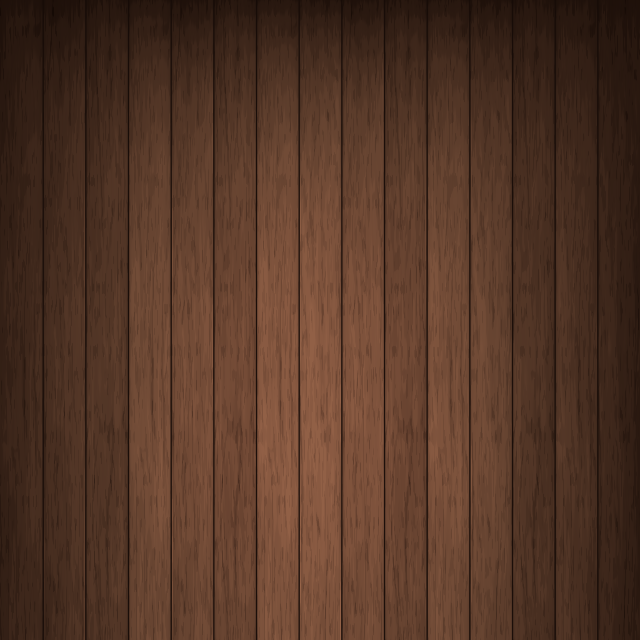
This texture is drawn by a WebGL 1 fragment shader. Its source:

```glsl
precision highp float;
// Dark brown vertical wood planks with fine grain, thin seams and a soft vignette.

uniform vec2 u_resolution;

const float PLANKS = 15.0;
const float SEAM_SHIFT = 0.0008;
const float SEAM_HALF_WIDTH = 0.0010;
const float SEAM_SHADE_WIDTH = 0.0022;
const float GLINT_OFFSET = 0.0022;
const float GLINT_HALF_WIDTH = 0.0006;
const float RINGS_PER_PLANK = 4.0;
const float RING_DEPTH = 0.20;
const float STREAK_DEPTH = 0.19;
const float FIBER_DEPTH = 0.07;
const float HAIRLINE_DEPTH = 0.13;
const float PORE_DEPTH = 0.15;
const float MOTTLE_DEPTH = 0.10;
const float TONE_STEPS = 9.0;
const float STEP_SHARPNESS = 0.7;
const float EXPOSURE = 1.17;

const vec3 SHADOW_BROWN = vec3(0.120, 0.066, 0.040);
const vec3 LIT_BROWN = vec3(0.485, 0.326, 0.237);
const vec3 SEAM_COLOR = vec3(0.085, 0.042, 0.026);
const vec3 WARM_SHIFT = vec3(0.012, -0.003, -0.002);

// Brightness of the four board patterns that recur across the floor.
const vec4 BOARD_TONE = vec4(-0.03, -0.14, 0.06, 0.05);

float hash(float n) {
  return fract(sin(n * 91.345 + 3.7) * 4375.85);
}

vec2 gradient(vec2 cell) {
  float angle = 6.2832 * fract(sin(dot(cell, vec2(127.1, 311.7))) * 43758.5);
  return vec2(cos(angle), sin(angle));
}

// Gradient noise, roughly -0.7 to 0.7.
float noise(vec2 p) {
  vec2 i = floor(p);
  vec2 f = p - i;
  vec2 w = f * f * f * (f * (f * 6.0 - 15.0) + 10.0);
  float a = dot(gradient(i), f);
  float b = dot(gradient(i + vec2(1.0, 0.0)), f - vec2(1.0, 0.0));
  float c = dot(gradient(i + vec2(0.0, 1.0)), f - vec2(0.0, 1.0));
  float d = dot(gradient(i + vec2(1.0, 1.0)), f - vec2(1.0, 1.0));
  return mix(mix(a, b, w.x), mix(c, d, w.x), w.y);
}

// Antialiased bar: 1 within halfWidth of zero distance.
float bar(float dist, float halfWidth, float pixel) {
  return clamp((halfWidth - abs(dist)) / pixel + 0.5, 0.0, 1.0)
       * min(1.0, 2.0 * halfWidth / pixel);
}

// Pattern number 0 to 3: a cycle of three on the left, of four on the right.
float boardKind(float index) {
  return index < 7.0 ? mod(index + 2.0, 3.0) : mod(index + step(12.0, index), 4.0);
}

// Long thin growth lines that fade in and out along the plank.
float growthRings(vec2 q, float seed) {
  float bend = noise(vec2(q.x * 0.8 + seed, q.y * 2.6 + seed));
  float waver = noise(vec2(q.x * 2.0 - seed, q.y * 18.0))
              + 0.5 * noise(vec2(q.x * 3.0 + seed, q.y * 60.0));
  float line = abs(fract(q.x * RINGS_PER_PLANK + 1.7 * bend + 0.11 * waver) - 0.5);
  float fade = noise(vec2(q.x * 2.0 + seed, q.y * 2.5 - seed));
  return (1.0 - smoothstep(0.02, 0.11, line)) * smoothstep(-0.2, 0.3, fade);
}

// Thin broken fibres along the zero contours of stretched noise.
float hairlines(vec2 q, float seed) {
  float contour = abs(noise(vec2(q.x * 8.0 + seed, q.y * 6.0 - seed))
                + 0.12 * noise(vec2(q.x * 9.0, q.y * 70.0 + seed)));
  float broken = smoothstep(-0.1, 0.15, noise(vec2(q.x * 6.0 - seed, q.y * 26.0)));
  return (1.0 - smoothstep(0.03, 0.14, contour)) * broken;
}

// Brightness offset of the wood surface; q is (across plank, up canvas).
float woodGrain(vec2 q, float seed) {
  float u = q.x + 0.08 * noise(vec2(q.x * 1.5 + seed, q.y * 4.0));
  float broad = noise(vec2(u * 3.5 + seed, q.y * 1.6 + seed));
  float streak = noise(vec2(u * 8.0 - seed, q.y * 5.0 + seed));
  float fiber = smoothstep(-0.2, 0.2, noise(vec2(u * 17.0 + seed, q.y * 18.0))) - 0.5;
  float pores = smoothstep(0.22, 0.34, noise(vec2(u * 22.0 + seed * 2.0, q.y * 30.0)));
  float mottle = noise(vec2(q.x * 1.4 + seed, q.y * 6.0 - seed));
  return STREAK_DEPTH * (0.7 * broad + 0.6 * streak) + FIBER_DEPTH * fiber
       + MOTTLE_DEPTH * mottle - PORE_DEPTH * pores
       - HAIRLINE_DEPTH * hairlines(vec2(u, q.y), seed) - RING_DEPTH * growthRings(q, seed);
}

// Light falls off to both sides, strongly to the top, slightly to the bottom.
float lighting(vec2 p) {
  float side = 1.0 - 0.86 * pow(abs(p.x - 0.49) * 1.96, 1.9);
  float top = 1.0 - 0.95 * exp(-4.5 * (1.0 - p.y));
  return side * top * (1.0 - 0.18 * (1.0 - smoothstep(0.0, 0.3, p.y)));
}

void main() {
  vec2 p = gl_FragCoord.xy / u_resolution;
  float pixel = 1.0 / u_resolution.x;

  // Plank index, recurring pattern and position across the plank
  float across = (p.x - SEAM_SHIFT) * PLANKS;
  float index = clamp(floor(across), 0.0, PLANKS - 1.0);
  float kind = boardKind(index);
  vec2 q = vec2(across - index, p.y);
  float tone = dot(BOARD_TONE, step(abs(vec4(0.0, 1.0, 2.0, 3.0) - kind), vec4(0.5)))
             + 0.07 * (hash(index + 40.0) - 0.5);

  // Tone and grain under the light, gathered into ragged flat steps
  float light = lighting(p);
  float level = EXPOSURE * light * (1.0 + tone)
              + woodGrain(q, 7.3 + 23.7 * kind) * (0.3 + 0.7 * light);
  float ramp = level * TONE_STEPS;
  float stepped = (floor(ramp) + smoothstep(0.3, 0.7, fract(ramp))) / TONE_STEPS;
  level = clamp(mix(level, stepped, STEP_SHARPNESS), -0.15, 1.2);
  vec3 color = mix(SHADOW_BROWN, LIT_BROWN, level);
  color += WARM_SHIFT * smoothstep(0.6, 1.0, light);

  // Seams: narrow shade, broken glint on one side, dark gap
  float seam = clamp(floor(across + 0.5), 1.0, PLANKS - 1.0);
  float gap = (across - seam) / PLANKS;
  color *= 1.0 - 0.22 * exp(-abs(gap) / SEAM_SHADE_WIDTH);
  float glintSide = hash(seam + 9.0) < 0.5 ? -1.0 : 1.0;
  float glint = bar(gap - glintSide * GLINT_OFFSET, GLINT_HALF_WIDTH, pixel)
              * smoothstep(-0.2, 0.45, noise(vec2(seam * 5.3, p.y * 4.0)));
  color += LIT_BROWN * 0.5 * glint * light;
  color = mix(color, SEAM_COLOR, 0.9 * bar(gap, SEAM_HALF_WIDTH, pixel));
  gl_FragColor = vec4(color, 1.0);
}
```
